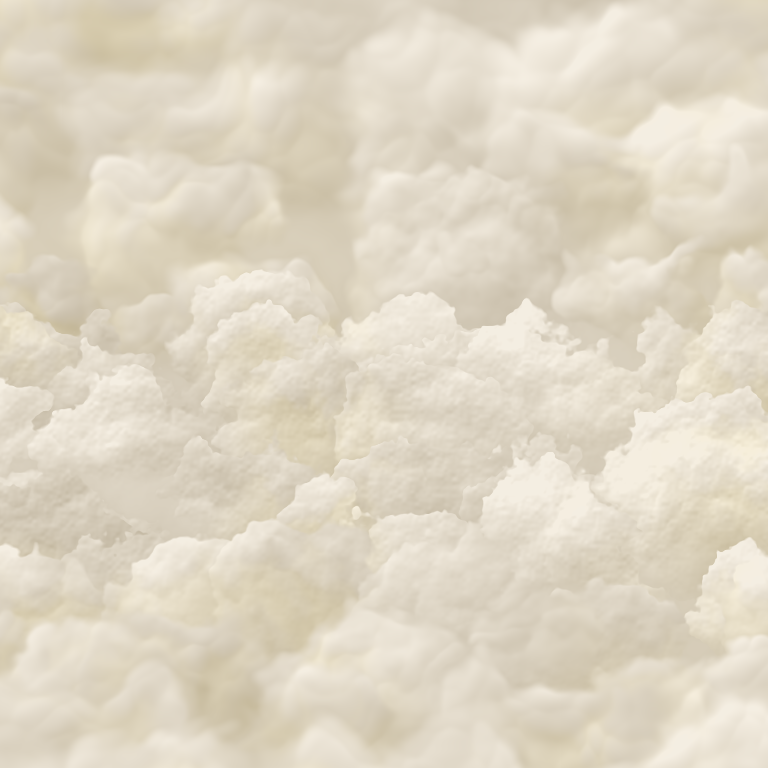
A WebGL 1 fragment shader for this texture:

```glsl
precision highp float;
// Soft, crumbly cream-white powder seen at a low angle with shallow focus.
// Rows of tilted mounds, knobbly with cellular puffs and noise grain, are
// painted far to near; distance from the focal row blurs outline and relief.

uniform vec2 u_resolution;

const vec3 SHADOW = vec3(0.775, 0.733, 0.652);
const vec3 LIGHT = vec3(0.945, 0.918, 0.868);
const vec3 CREAM_TINT = vec3(0.010, 0.003, -0.042);
const vec2 LIGHT_DIR = vec2(-0.42, 0.91);

const int ROWS = 17;
const float FAR_Y = 1.02;
const float NEAR_Y = -0.10;
const float CELL_WIDTH = 0.19;
const vec2 RADIUS = vec2(0.132, 0.108);
const vec2 SIZE_RANGE = vec2(0.60, 1.20);
const float MAX_TILT = 0.8;

const float FOCUS_Y = 0.37;
const float FOCUS_DEPTH = 0.13;
const float DEFOCUS = 0.075;
const float MIN_EDGE = 0.003;

const int OCTAVES = 5;
const float BASE_FREQ = 10.0;
const float WARP_SIZE = 0.055;
const float WARP_GAIN = 0.60;
const float RELIEF = 0.16;
const float PUFF_FREQ = 12.0;
const float PUFF_SHADE = 0.34;
const float PUFF_SWELL = 0.05;
const float BASE_TONE = 0.62;
const float CONTRAST = 1.45;
const float DOME_SHADE = 0.20;
const float TONE_SPREAD = 0.26;
const float BROAD_SHADE = 0.42;
const float CONTACT_TONE = 0.20;
const float CONTACT_SIZE = 0.025;

float hash(vec2 p) {
  vec3 h = fract(vec3(p.xyx) * 0.1031);
  h += dot(h, h.yzx + 33.33);
  return fract((h.x + h.y) * h.z);
}

float noise(vec2 p) {
  vec2 i = floor(p);
  vec2 f = fract(p);
  f = f * f * (3.0 - 2.0 * f);
  return mix(mix(hash(i), hash(i + vec2(1.0, 0.0)), f.x),
             mix(hash(i + vec2(0.0, 1.0)), hash(i + 1.0), f.x), f.y);
}

// How much of a frequency survives a given blur radius.
float focusGain(float freq, float blur) {
  float x = 1.2 * freq * blur;
  return exp(-x * x);
}

// Noise grain: xy displaces the outline, z is the lit slope.
vec3 grain(vec2 p, float blur) {
  vec3 sum = vec3(0.0);
  float freq = BASE_FREQ;
  float size = WARP_SIZE;
  for (int k = 0; k < OCTAVES; k++) {
    vec2 q = p * freq + float(k) * 17.3;
    float n = noise(q);
    vec3 layer = vec3(size * (vec2(n, noise(q + 61.7)) - 0.5),
                      RELIEF * (n - noise(q + LIGHT_DIR * 0.55)));
    sum += layer * focusGain(freq, blur);
    freq *= 2.07;
    size *= WARP_GAIN;
  }
  return sum;
}

// Softly merged round knobs: x is the lit slope, y the height.
vec2 puffs(vec2 p) {
  vec2 sum = vec2(0.0);
  for (int k = 0; k < 9; k++) {
    vec2 id = floor(p) + vec2(mod(float(k), 3.0), floor(float(k) / 3.0)) - 1.0;
    vec2 offset = p - id - vec2(hash(id), hash(id + 37.0));
    sum += exp(-9.0 * dot(offset, offset)) * vec2(dot(offset, LIGHT_DIR), 1.0);
  }
  return vec2(sum.x / (sum.y + 0.02), log(sum.y + 0.02) / 9.0);
}

void main() {
  vec2 p = gl_FragCoord.xy / u_resolution.y;
  float tone = BASE_TONE;
  float warmth = 0.4;
  for (int i = 0; i < ROWS; i++) {
    float row = float(i);
    float rowY = mix(FAR_Y, NEAR_Y, row / float(ROWS - 1));
    if (abs(p.y - rowY) > 0.30) continue;
    float blur = max(abs(rowY - FOCUS_Y) - FOCUS_DEPTH, 0.0) * DEFOCUS;
    float edge = max(blur, MIN_EDGE);
    vec2 seedPos = p + vec2(row * 3.7, row * 5.3);
    vec3 crumb = grain(seedPos, blur);
    vec2 q = p + crumb.xy;
    vec2 knob = puffs((seedPos + 0.8 * crumb.xy) * PUFF_FREQ)
              + 0.6 * focusGain(PUFF_FREQ, blur) * puffs((seedPos + crumb.xy) * PUFF_FREQ * 2.3);
    float surface = PUFF_SHADE * knob.x + crumb.z + BROAD_SHADE * (noise(seedPos * 5.0) - 0.5);
    float shift = hash(vec2(row, 7.0));
    float cell = floor(p.x / CELL_WIDTH + shift);

    // Mounds of this row, each covering the ones behind it.
    for (int j = -1; j <= 1; j++) {
      vec2 id = vec2(cell + float(j) + 40.0, row + 11.0);
      vec2 jitter = vec2(hash(id), hash(id + 53.0)) - 0.5;
      vec2 center = vec2((id.x - 39.5 - shift + 0.6 * jitter.x) * CELL_WIDTH, rowY + 0.12 * jitter.y);
      float size = mix(SIZE_RANGE.x, SIZE_RANGE.y, hash(id + 97.0));
      float tilt = MAX_TILT * (2.0 * hash(id + 131.0) - 1.0);
      vec2 local = (q - center) / (RADIUS.y * size);
      vec2 turned = mat2(cos(tilt), -sin(tilt), sin(tilt), cos(tilt)) * local;
      float dist = (length(turned * vec2(RADIUS.y / RADIUS.x, 1.0)) - 1.0) * RADIUS.y * size;
      dist -= PUFF_SWELL * (knob.y + 0.15);
      float rise = smoothstep(-1.1, -0.2, local.y);
      float contact = rise * exp(-max(dist, 0.0) / (CONTACT_SIZE + blur));
      tone = mix(tone, CONTACT_TONE, 0.20 * contact);
      float cover = rise * smoothstep(-edge, edge, -dist);
      float moundTone = BASE_TONE + DOME_SHADE * dot(local, LIGHT_DIR) + surface
                      + TONE_SPREAD * (hash(id + 173.0) - 0.5);
      tone = mix(tone, moundTone, cover);
      warmth = mix(warmth, smoothstep(0.6, -0.6, local.y + 2.0 * knob.y + 0.2), cover);
    }
  }
  tone = BASE_TONE + CONTRAST * (tone - BASE_TONE);
  vec3 color = mix(SHADOW, LIGHT, clamp(tone, -0.1, 1.08));
  color += CREAM_TINT * warmth * smoothstep(0.3, 0.95, noise(p * 5.0 + 3.0));
  gl_FragColor = vec4(color, 1.0);
}
```
